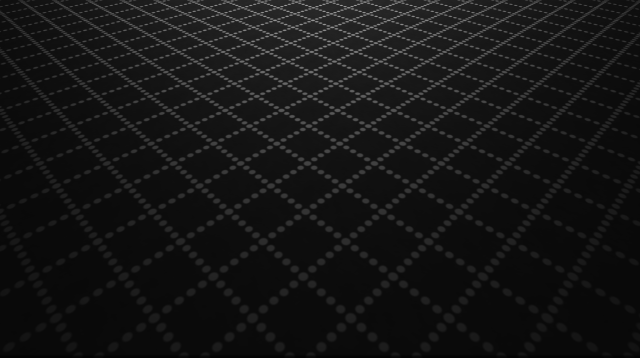
Reproduce this background procedurally as a Shadertoy shader.

```glsl
// A dark floor in perspective, crossed by a diagonal lattice of dotted lines.
#define HORIZON 1.465        // height of the vanishing line, in canvas heights
#define CELL vec2(0.2028, 0.1385)   // lattice cell across and in depth
#define SHIFT vec2(0.0636, 0.7388)  // lattice origin on the floor
#define DOTS 5.0             // dots along each cell side
#define DOT_RADIUS 0.067
#define NODE_RADIUS 0.078
#define EDGE 0.022           // softness of a dot edge
#define FLOOR_BASE 0.032
#define FLOOR_GLOW 0.132
#define DOT_BASE 0.055
#define DOT_GLOW 0.62

const int SAMPLES = 4;       // antialiasing samples per axis

// Project a canvas point onto the floor, with axes along the two line families.
vec2 latticePoint(vec2 p) {
    float nearness = HORIZON - p.y;
    vec2 ground = (vec2(p.x, 1.0) / nearness - SHIFT) / CELL;
    return vec2(ground.x + ground.y, ground.x - ground.y);
}

// Coverage by the dotted lines and the larger dots where they cross.
float dotPattern(vec2 q) {
    vec2 line = round(q);
    vec2 bead = round(q * DOTS) / DOTS;
    float beadDist = min(length(q - vec2(line.x, bead.y)),
                         length(q - vec2(bead.x, line.y))) - DOT_RADIUS;
    float nodeDist = length(q - line) - NODE_RADIUS;
    return 1.0 - smoothstep(-EDGE, EDGE, min(beadDist, nodeDist));
}

// Faint uneven grain from layered sines.
float grain(vec2 q) {
    float sum = 0.0;
    float amp = 0.5;
    for (int i = 0; i < 4; i++) {
        q = mat2(0.8, 0.6, -0.6, 0.8) * q * 1.9 + 1.7;
        sum += amp * sin(q.x + 1.3 * sin(q.y)) * sin(q.y * 1.2);
        amp *= 0.7;
    }
    return sum;
}

void mainImage(out vec4 fragColor, in vec2 fragCoord) {
    float unit = 1.0 / iResolution.y;
    vec2 p = (fragCoord - vec2(0.5 * iResolution.x, 0.0)) * unit;

    // Average the pattern over the pixel so that distant dots stay smooth.
    float coverage = 0.0;
    for (int i = 0; i < SAMPLES * SAMPLES; i++) {
        vec2 cell = vec2(float(i % SAMPLES), float(i / SAMPLES));
        vec2 offset = (cell + 0.5) / float(SAMPLES) - 0.5;
        coverage += dotPattern(latticePoint(p + offset * 1.1 * unit));
    }
    coverage /= float(SAMPLES * SAMPLES);

    // Light falls from the top centre and fades down and sideways.
    float drop = 1.0 - p.y;
    float side = p.x * p.x;
    float floorTone = FLOOR_BASE + FLOOR_GLOW * exp(-2.8 * drop - 2.0 * side);
    float dotTone = DOT_BASE + DOT_GLOW * exp(-2.4 * drop - 1.6 * side);
    floorTone *= 1.0 + 0.06 * grain(latticePoint(p) * 3.0);

    // Blend, then darken the thin strip at the foot of the canvas.
    float tone = mix(floorTone, dotTone, coverage);
    tone *= mix(0.3, 1.0, smoothstep(0.002, 0.012, p.y));
    fragColor = vec4(vec3(tone), 1.0);
}
```
